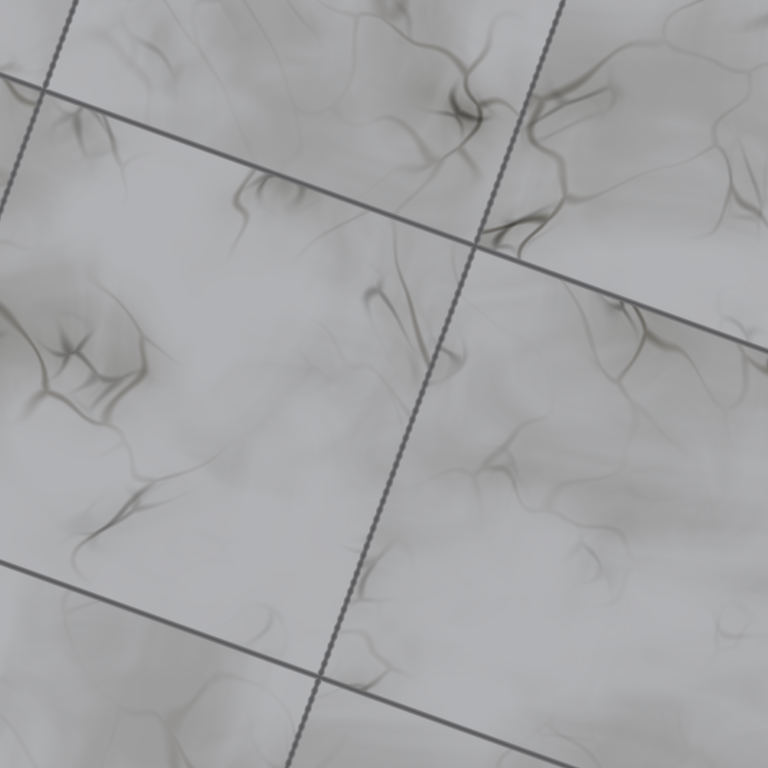
Reproduce this texture procedurally as a three.js fragment shader.

```glsl
// Pale marble floor tiles on a tilted square grid with thin dark grout.
// Sine-warped cellular borders draw the veins; scattered knots decide where
// they show, and layered sines add soft clouds. Each tile gets its own offset.

#define TILE_SIZE 0.597
#define TILE_ANGLE 0.346
#define GRID_CORNER vec2(0.6185, 0.6797)
#define GROUT_HALF 0.0036
#define EDGE_SOFT 0.0016
#define BEAD_COUNT 80.0
#define VEIN_SCALE 3.6
#define HAIR_SCALE 11.0
#define KNOT_SCALE 3.1
#define VEIN_WIDTH 0.075

varying vec2 vUv;

const vec3 PALE = vec3(0.692, 0.695, 0.706);
const vec3 MIST = vec3(0.615, 0.615, 0.617);
const vec3 SMUDGE = vec3(0.49, 0.485, 0.46);
const vec3 VEIN = vec3(0.42, 0.405, 0.375);
const vec3 KNOT = vec3(0.17, 0.165, 0.15);
const vec3 GROUT = vec3(0.45, 0.45, 0.46);
const vec3 GROUT_CORE = vec3(0.35, 0.35, 0.36);

vec2 hash2(vec2 p) {
  p = vec2(dot(p, vec2(127.1, 311.7)), dot(p, vec2(269.5, 183.3)));
  return fract(sin(p) * 43758.5);
}

// Layered sines, each octave turned and bent, roughly -1 to 1
float clouds(vec2 p) {
  float sum = 0.0;
  float amp = 0.55;
  for (int i = 0; i < 5; i++) {
    p = mat2(0.8, 0.6, -0.6, 0.8) * p * 1.75 + 1.7;
    p += 0.6 * sin(p.yx * 1.3);
    sum += amp * sin(p.x) * sin(p.y);
    amp *= 0.6;
  }
  return sum;
}

// Bends straight cell borders into wandering veins
vec2 warp(vec2 p) {
  float freq = 5.0;
  float amp = 0.085;
  for (int i = 0; i < 4; i++) {
    p += amp * vec2(sin(p.y * freq + 1.3), cos(p.x * freq + 0.4));
    freq *= 2.1;
    amp *= 0.48;
  }
  return p;
}

// Cellular noise: gap between the two nearest points, 0 on a border
float cellBorder(vec2 p) {
  vec2 cell = floor(p);
  float near = 8.0;
  float next = 8.0;
  for (int y = -1; y <= 1; y++) {
    for (int x = -1; x <= 1; x++) {
      vec2 c = cell + vec2(float(x), float(y));
      float d = length(c + hash2(c) - p);
      next = min(next, max(near, d));
      near = min(near, d);
    }
  }
  return next - near;
}

// Scattered knots of random strength: x is the wide halo, y the core
vec2 knots(vec2 p) {
  vec2 cell = floor(p);
  vec2 sum = vec2(0.0);
  for (int y = -1; y <= 1; y++) {
    for (int x = -1; x <= 1; x++) {
      vec2 c = cell + vec2(float(x), float(y));
      vec2 r = c + hash2(c) - p;
      float strength = hash2(c + 17.0).x;
      sum += strength * strength * exp(-dot(r, r) * vec2(6.0, 38.0));
    }
  }
  return sum;
}

vec3 marble(vec2 p) {
  vec2 w = warp(p);
  float cloud = clouds(p * 1.6);
  float fine = clouds(p * 5.0 + 9.0);
  vec2 knot = knots(w * KNOT_SCALE);
  float vein = 1.0 - smoothstep(0.0, VEIN_WIDTH, cellBorder(w * VEIN_SCALE));
  float hair = 1.0 - smoothstep(0.0, 0.24, cellBorder(w * HAIR_SCALE + 5.0));

  vec3 col = mix(PALE, MIST, smoothstep(-0.25, 0.9, cloud + 0.25 * fine));
  col = mix(col, SMUDGE, clamp(knot.x * (0.22 + 0.3 * fine) + 0.25 * knot.y, 0.0, 0.6));
  col = mix(col, VEIN, vein * clamp(knot.x * 1.1 - 0.06 + 0.15 * cloud, 0.0, 0.75));
  float dark = knot.y * (0.65 * hair + 0.5 * vein + 0.25 * max(fine, 0.0));
  return mix(col, KNOT, clamp(dark, 0.0, 0.85));
}

void main() {
  // Tilted tile coordinates, grout on whole numbers
  float c = cos(TILE_ANGLE);
  float s = sin(TILE_ANGLE);
  vec2 d = vUv - GRID_CORNER;
  vec2 p = vec2(c * d.x - s * d.y, s * d.x + c * d.y) / TILE_SIZE;
  vec3 col = marble(p + 20.0 * hash2(floor(p) + 3.0));

  // Grout, faintly beaded along the steep joints
  vec2 gap = abs(fract(p + 0.5) - 0.5) * TILE_SIZE;
  gap.x += 0.0006 * sin(6.2832 * BEAD_COUNT * p.y * TILE_SIZE);
  float joint = min(gap.x, gap.y);
  col = mix(col, GROUT, 1.0 - smoothstep(GROUT_HALF - EDGE_SOFT, GROUT_HALF + EDGE_SOFT, joint));
  col = mix(col, GROUT_CORE, 1.0 - smoothstep(0.0, GROUT_HALF * 0.8, joint));

  gl_FragColor = vec4(col, 1.0);
}
```
